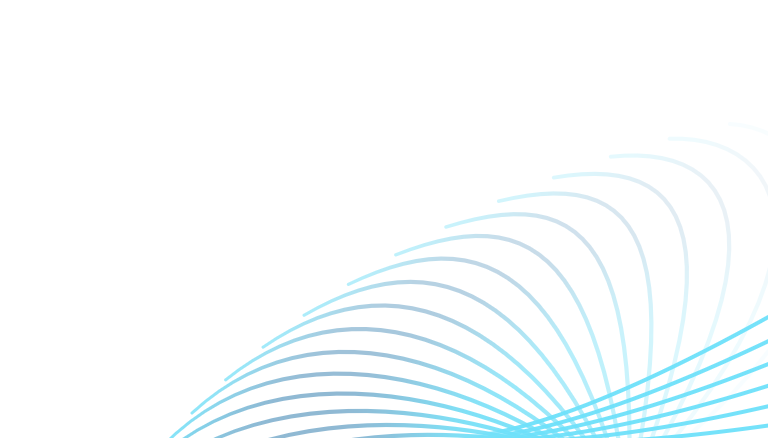
Reproduce this background procedurally as a Shadertoy shader.

```glsl
// Fan of fading blue arcs sweeping into bright cyan strands on a white background
const vec2 GRID = vec2(768.0, 438.0);   // design grid spanning the canvas
const int ARCS = 17;
const int STRANDS = 6;
const int STEPS = 24;
const vec3 CYAN = vec3(0.47, 0.88, 0.97);
const vec3 STEEL = vec3(0.54, 0.71, 0.82);
const vec3 BRIGHT = vec3(0.43, 0.88, 0.98);

// Cubic polynomial that moves a control point across the family
vec2 drift(vec2 a, vec2 b, vec2 c, vec2 d, float k) {
    return a + k * (b + k * (c + k * d));
}

vec2 bezier(vec2 a, vec2 b, vec2 c, vec2 d, float t) {
    float s = 1.0 - t;
    return s * s * s * a + 3.0 * s * t * (s * b + t * c) + t * t * t * d;
}

// Returns (distance, curve parameter) of the nearest point on a curve
vec2 nearestOnCurve(vec2 p, vec2 a, vec2 b, vec2 c, vec2 d) {
    vec2 nearest = vec2(1e5, 0.0);
    vec2 from = a;
    for (int i = 1; i <= STEPS; i++) {
        vec2 to = bezier(a, b, c, d, float(i) / float(STEPS));
        vec2 span = to - from;
        float h = clamp(dot(p - from, span) / dot(span, span), 0.0, 1.0);
        float dist = length(p - from - h * span);
        if (dist < nearest.x) nearest = vec2(dist, (float(i - 1) + h) / float(STEPS));
        from = to;
    }
    return nearest;
}

float stroke(float dist, float halfWidth, float pixel) {
    return clamp((halfWidth - dist) / pixel + 0.5, 0.0, 1.0);
}

// One arc: cyan tip, steel crest, cyan tail; k = 0 is the faintest
vec3 paintArc(vec3 base, vec2 p, float k, float pixel) {
    vec2 tip = drift(vec2(730.0, 124.0), vec2(-61.0, 13.0), vec2(0.624, 1.781), vec2(0.0432, -0.0522), k);
    vec2 rise = drift(vec2(817.3, 128.5), vec2(-44.4, 4.89), vec2(-1.932, 1.796), vec2(0.152, -0.0631), k);
    vec2 fall = drift(vec2(903.5, 245.9), vec2(-61.44, -22.73), vec2(0.942, 4.414), vec2(0.0728, -0.1412), k);
    vec2 tail = vec2(684.0 - 10.9 * k, 440.0);
    vec2 hit = nearestOnCurve(p, tip, rise, fall, tail);
    float crest = smoothstep(0.0, 0.4, hit.y) * (1.0 - smoothstep(0.5, 0.85, hit.y));
    float opacity = min(0.05 + 0.07 * k, 0.95);
    float halfWidth = mix(1.5, 2.1, smoothstep(0.0, 0.35, hit.y + 0.3 - 0.03 * k));
    return mix(base, mix(CYAN, STEEL, crest), opacity * stroke(hit.x, halfWidth, pixel));
}

// One bright strand rising to the right edge
vec3 paintStrand(vec3 base, vec2 p, float j, float pixel) {
    vec2 start = vec2(455.0 + 8.0 * j, 438.0 + j);
    vec2 bend = vec2(560.0 + 10.0 * j, 433.0 + 3.0 * j);
    vec2 end = vec2(772.0, 315.0 + 25.0 * j - 0.6 * j * j);
    vec2 hit = nearestOnCurve(p, start, mix(start, bend, 0.6667), mix(end, bend, 0.6667), end);
    float opacity = 0.95 * smoothstep(0.0, 0.25, hit.y);
    return mix(base, BRIGHT, opacity * stroke(hit.x, 2.0, pixel));
}

void mainImage(out vec4 fragColor, in vec2 fragCoord) {
    // Design coordinates, measured downward from the top edge
    vec2 uv = fragCoord / iResolution.xy;
    vec2 p = vec2(uv.x, 1.0 - uv.y) * GRID;
    float pixel = GRID.x / iResolution.x;

    vec3 color = vec3(1.0);
    for (int k = 0; k < ARCS; k++) color = paintArc(color, p, float(k), pixel);
    for (int j = STRANDS - 1; j >= 0; j--) color = paintStrand(color, p, float(j), pixel);
    fragColor = vec4(color, 1.0);
}
```
